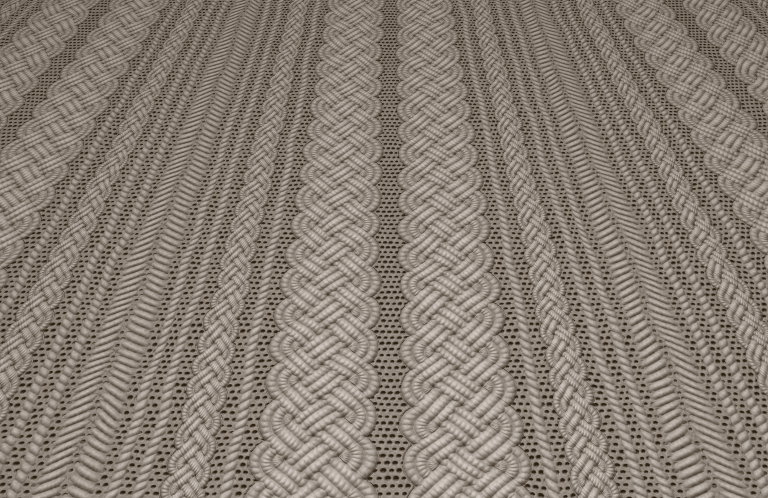
Reproduce this texture procedurally as a WebGL 1 fragment shader.

```glsl
precision highp float;
// A cabled wool blanket receding in perspective: woven plaits, braids, thin
// ropes and chevron bands on a close mesh. Each part is a height function of
// cloth position; slope and height together set the tone of the yarn.
uniform vec2 u_resolution;

const float PI = 3.14159265;
// Cloth lengths are hundredths of the canvas height, measured at the near edge.
const float AXIS = 0.508;          // centre line, share of the canvas width
const float TAPER = 0.57;          // narrowing from near edge to far edge
const float STRETCH = 0.30;        // foreshortening of the rows
const float MIRROR = 65.9;         // distance between mirror lines
const float PLAIT_AT = 15.9;
const float PLAIT_RADIUS = 13.5;
const float PLAIT_ROW = 8.8;
const float BRAID_AT = 41.8;
const float BRAID_RADIUS = 4.8;
const float BRAID_ROW = 5.6;
const float ROPE_RADIUS = 1.6;
const float ROPE_PITCH = 2.0;
const float CHEVRON_RADIUS = 7.0;
const float CHEVRON_PITCH = 2.0;
const vec2 MESH = vec2(1.65, 1.5);
const float RELIEF = 1.7;
const float SLOPE_STEP = 0.26;
const float WOBBLE = 1.3;
const vec3 LIGHT = vec3(-0.2, 0.55, 0.8);
const vec3 SHADOW = vec3(0.17, 0.122, 0.065);
const vec3 WOOL = vec3(0.78, 0.745, 0.715);

float hash(vec2 p) {
  return fract(sin(dot(p, vec2(12.9898, 78.233))) * 43758.5453);
}

float noise(vec2 p) {
  vec2 i = floor(p), f = fract(p);
  f = f * f * (3.0 - 2.0 * f);
  return mix(mix(hash(i), hash(i + vec2(1.0, 0.0)), f.x),
             mix(hash(i + vec2(0.0, 1.0)), hash(i + 1.0), f.x), f.y);
}

// One flat strand of parallel ribs, with stitches along its length.
float cord(float across, float along, float lift, float ribs) {
  if (across > 1.0) return -1.0;
  float arch = sqrt(max(4.0 * across * (1.0 - across), 0.0));
  float rib = abs(sin(PI * across * ribs));
  float stitch = abs(sin(PI * (along * 6.0 + across)));
  return 0.12 + 0.28 * lift + 0.26 * arch + rib * (0.26 + 0.13 * stitch);
}

// Over-under diagonal weave; strands turn in arcs at the first and last column.
float plait(vec2 w, float radius, float columns, float row, float ribs) {
  float x = w.x / radius * (columns + 0.828) * 0.5 + columns * 0.5 + 1.0;
  vec2 p = vec2(x * 0.5 + w.y / row, x * 0.5 - w.y / row);
  vec2 cell = floor(p), f = p - cell;
  float column = floor(cell.x + cell.y + 0.5);
  if (column < 0.0 || column > columns) return -1.0;
  if (column < 0.5 || column > columns - 0.5) {
    vec2 turn = column < 0.5 ? 1.0 - f : f;
    return cord(length(turn), atan(turn.y, turn.x + 0.0001) / (0.5 * PI), 0.3, ribs);
  }
  float over = mod(column, 2.0) < 0.5 ? 1.0 : -1.0;
  return max(cord(f.x, f.y, over * sin(PI * f.y), ribs),
             cord(f.y, f.x, -over * sin(PI * f.x), ribs));
}

float rope(vec2 w) {
  float x = w.x / ROPE_RADIUS;
  if (abs(x) > 1.0) return -1.0;
  return sqrt(1.0 - x * x) * (0.55 + 0.28 * abs(sin(PI * (w.y / ROPE_PITCH + 0.4 * x))));
}

// Two ribbed cords leaning against each other.
float chevron(vec2 w) {
  float x = abs(w.x) / CHEVRON_RADIUS;
  if (x > 1.0) return -1.0;
  float rib = abs(sin(PI * (w.y / CHEVRON_PITCH + 1.6 * x)));
  float arch = sqrt(4.0 * x * (1.0 - x));
  return arch * (0.42 + 0.4 * rib);
}

// Staggered stitches around small open holes.
float mesh(vec2 w) {
  vec2 p = w / MESH;
  p.x += 0.5 * mod(floor(p.y), 2.0);
  float size = 0.28 + 0.16 * hash(floor(p));
  float hole = length(fract(p) - 0.5);
  return mix(-0.3, 0.46, smoothstep(0.04, size, hole));
}

// Height of the cloth, folded about the mirror lines.
float cloth(vec2 w) {
  float side = floor(w.x / MIRROR);
  float x = abs(mod(w.x + MIRROR, 2.0 * MIRROR) - MIRROR);
  float y = w.y + 7.0 * hash(vec2(side, 3.0));
  float h = mesh(vec2(x, w.y));
  float cable = plait(vec2(x - PLAIT_AT, y), PLAIT_RADIUS, 4.0, PLAIT_ROW, 3.0);
  cable = max(cable, plait(vec2(x - BRAID_AT, y), BRAID_RADIUS, 3.0, BRAID_ROW, 2.0));
  if (cable > -0.9) h = cable;
  h = max(h, rope(vec2(x - 33.2, y)));
  h = max(h, rope(vec2(x - 50.4, y)));
  h = max(h, rope(vec2(x - 55.8, y)));
  return max(h, chevron(vec2(x - MIRROR, y)));
}

vec3 shade(vec2 uv) {
  // Perspective from canvas to cloth, with slightly uneven gauge.
  float scale = 1.0 - TAPER * uv.y;
  vec2 w = 100.0 * vec2((uv.x - AXIS) * u_resolution.x / u_resolution.y / scale,
                        (pow(scale, -STRETCH) - 1.0) / (STRETCH * TAPER));
  w += WOBBLE * (vec2(noise(w * 0.12), noise(w * 0.12 + 37.0)) - 0.5);

  float h = cloth(w);
  vec2 slope = vec2(cloth(w + vec2(SLOPE_STEP, 0.0)), cloth(w + vec2(0.0, SLOPE_STEP))) - h;
  vec3 normal = normalize(vec3(-slope * RELIEF / SLOPE_STEP, 1.0));
  float tone = 0.62 * max(dot(normal, normalize(LIGHT)), 0.0) + 0.58 * h - 0.09;
  tone += 0.16 * (noise(w * 2.6) - 0.5);

  // Dimmer towards the far edge and the outer corners.
  tone *= 1.0 - 0.22 * uv.y * uv.y - 0.3 * pow(abs(uv.x - 0.55), 2.0);
  return mix(SHADOW, WOOL, clamp(tone, 0.0, 1.05));
}

void main() {
  vec3 sum = vec3(0.0);
  for (int i = 0; i < 4; i++) {
    vec2 offset = vec2(mod(float(i), 2.0), floor(float(i) * 0.5)) * 0.5 - 0.25;
    sum += shade((gl_FragCoord.xy + offset) / u_resolution);
  }
  gl_FragColor = vec4(sum * 0.25, 1.0);
}
```
